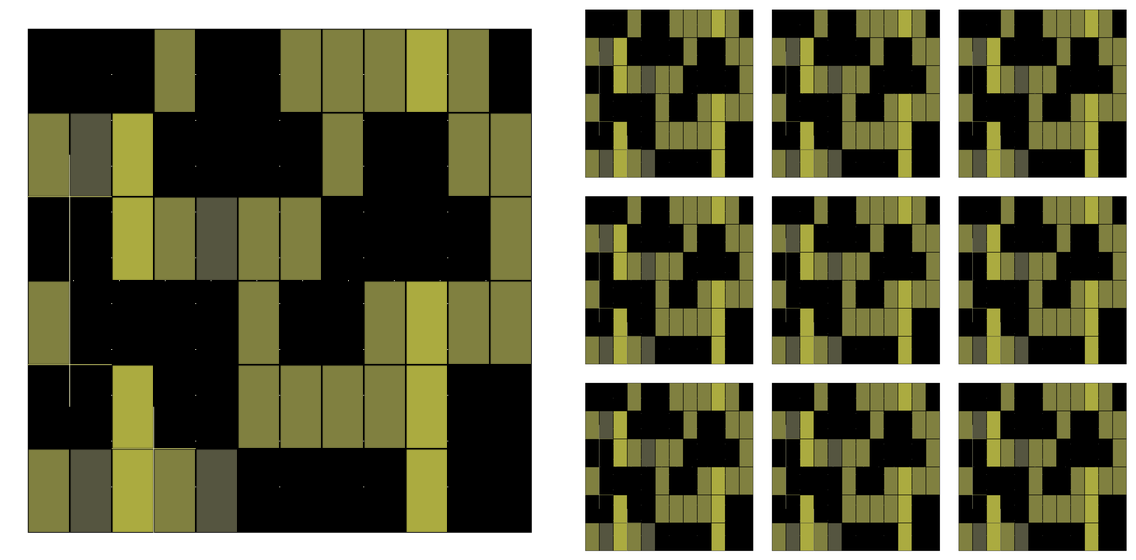
Left: one tile. Right: repeated 3 by 3.
Write a three.js fragment shader that draws this pattern.

```glsl
// A black panel of 12 by 6 upright cells on white. Every row holds the same run
// of lit cells, turned by its own shift; the column sets the colour. Fine crosses
// and rows of tiny dots lie on top. All edges are box filtered over one pixel.
varying vec2 vUv;

// Share of the pixel at p that the rectangle from lo to hi covers
float box(vec2 p, vec2 lo, vec2 hi, vec2 pixel) {
  vec2 overlap = min(p + 0.5 * pixel, hi) - max(p - 0.5 * pixel, lo);
  overlap = clamp(overlap / pixel, 0.0, 1.0);
  return overlap.x * overlap.y;
}

// Dots at the inner crossings of a lattice on the panel
float dots(vec2 p, vec2 spacing, vec2 pixel) {
  vec2 node = floor(p / spacing + 0.5) * spacing;
  vec2 inner = step(0.01, node) * step(node, vec2(0.89));
  return inner.x * inner.y * box(p - node, vec2(-0.0008), vec2(0.0008), pixel);
}

// The lit run of a row: one cell, a gap of two, then five cells
float isLit(float column, float row) {
  float shift = row < 2.5 ? 3.0 + 4.0 * row : mod(14.0 - 3.0 * row, 10.0);
  float k = mod(column - shift + 12.0, 12.0);
  return (k < 0.5 || (k > 2.5 && k < 7.5)) ? 1.0 : 0.0;
}

vec3 columnColor(float column) {
  if (column == 1.0 || column == 4.0) return vec3(0.335, 0.333, 0.25);
  if (column == 2.0 || column == 9.0) return vec3(0.67, 0.67, 0.25);
  return vec3(0.5, 0.5, 0.25);
}

void main() {
  vec2 pixel = max(fwidth(vUv), vec2(0.00001));
  // Panel space: origin at its upper left corner, y runs down
  vec2 p = vec2(vUv.x - 0.0496, 0.9487 - vUv.y);
  vec2 cell = vec2(0.075, 0.15);

  // Panel
  float panel = box(p, vec2(0.0), vec2(0.9), pixel);
  vec3 color = vec3(1.0 - panel);

  // Lit cells, parted by narrow black gaps
  vec2 id = floor(p / cell);
  if (all(greaterThanEqual(id, vec2(0.0))) && all(lessThan(id, vec2(12.0, 6.0)))) {
    float fill = box(p - id * cell, vec2(0.0015), cell - 0.0015, pixel);
    color = mix(color, columnColor(id.x), fill * isLit(id.x, id.y));
  }

  // Thin crosses on the grid lines, each with one long upright arm
  for (int i = 0; i < 3; i++) {
    float n = float(i);
    vec2 center = vec2(1.0 + 2.0 * floor(n / 2.0), min(2.0 + 2.0 * n, 5.0)) * cell;
    vec2 q = p - center;
    float up = i == 1 ? 0.15 : 0.075;
    float down = 0.225 - up;
    float across = box(q, vec2(-0.075, -0.0007), vec2(0.075, 0.0007), pixel);
    float upright = box(q, vec2(-0.0007, -up), vec2(0.0007, down), pixel);
    color = mix(color, vec3(0.85, 0.85, 0.45), across);
    color = mix(color, vec3(0.95, 0.95, 0.75), upright);
  }

  // Dots down every second column line and along the middle row line
  float specks = max(dots(p, vec2(0.15, 0.9 / 11.0), pixel),
                     dots(p, vec2(0.9 / 11.0, 0.45), pixel));
  color = mix(color, vec3(1.0, 1.0, 0.9), specks);

  gl_FragColor = vec4(color, 1.0);
}
```
